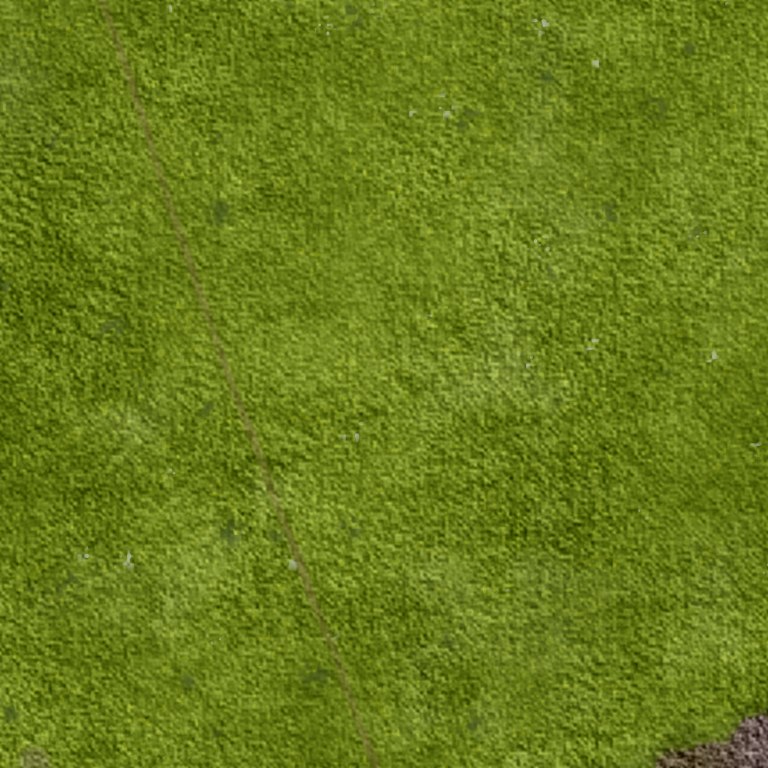
Give the GLSL for this texture, as a Shadertoy shader.

```glsl
// Aerial view of a mottled green meadow crossed by a thin worn footpath.

float hash(vec2 p) {
    return fract(sin(dot(p, vec2(127.1, 311.7))) * 43758.5);
}

float noise(vec2 p) {
    vec2 i = floor(p), f = fract(p);
    f = f * f * (3.0 - 2.0 * f);
    return mix(mix(hash(i), hash(i + vec2(1, 0)), f.x),
               mix(hash(i + vec2(0, 1)), hash(i + vec2(1, 1)), f.x), f.y);
}

// Layered noise, centred on zero
float fbm(vec2 p) {
    float sum = 0.0, amp = 0.5;
    for (int i = 0; i < 5; i++) {
        sum += amp * (noise(p) - 0.5);
        p = mat2(1.6, 1.2, -1.2, 1.6) * p + 7.3;
        amp *= 0.55;
    }
    return sum;
}

// Sparse soft clumps, one candidate per cell of a jittered grid
float clumps(vec2 uv, float cells, float share, float seed) {
    vec2 p = uv * cells, base = floor(p);
    float mask = 0.0;
    for (int y = -1; y <= 1; y++)
    for (int x = -1; x <= 1; x++) {
        vec2 id = base + vec2(x, y);
        vec2 centre = id + vec2(hash(id + seed), hash(id + seed + 31.0));
        float radius = mix(0.12, 0.38, hash(id + seed + 57.0));
        float present = step(hash(id + seed + 83.0), share);
        mask = max(mask, present * (1.0 - smoothstep(0.2 * radius, radius, length(p - centre))));
    }
    return mask;
}

// Height of the grass tufts, used for light and shadow
float tufts(vec2 uv) {
    return noise(uv * 215.0) + 0.55 * noise(uv * 120.0 + 40.0);
}

void mainImage(out vec4 fragColor, in vec2 fragCoord) {
    vec2 uv = fragCoord / iResolution.xy;

    // Fine grain: tuft height plus light from the upper right
    float height = tufts(uv);
    float relief = height - tufts(uv + vec2(0.0022, 0.0026));
    float fine = noise(uv * 310.0 + 90.0) - 0.5;
    float grain = 1.6 * (height - 0.775) + 1.3 * relief + 0.9 * fine;

    // Broad patches and medium mottling
    float broad = fbm(uv * 3.2 + 4.0);
    float mottle = fbm(uv * vec2(17.0, 20.0) + 11.0);
    float rough = 0.75 + 0.5 * noise(uv * 9.0 + 60.0);
    float tone = grain * rough + 1.5 * broad + 1.5 * mottle;

    // Faint wheel tracks running across
    float bend = 0.012 * sin(uv.x * 5.0) + 0.008 * fbm(uv * 12.0);
    float tracks = exp(-pow((uv.y - 0.355 - bend) / 0.009, 2.0))
                 + 0.7 * exp(-pow((uv.y - 0.385 - bend) / 0.007, 2.0));
    tone -= 0.5 * tracks * smoothstep(0.2, 0.6, noise(uv * vec2(5.0, 2.0) + 3.0));

    vec3 color = vec3(0.405, 0.485, 0.085) + tone * vec3(0.098, 0.1, 0.055);
    color.b += 0.03 * max(tone, 0.0);

    // Dry pale areas and yellower grass
    float dry = smoothstep(0.0, 0.35, fbm(uv * 4.5 + 23.0) + 0.3 * mottle);
    color += dry * vec3(0.035, 0.025, 0.08);
    float yellow = smoothstep(0.7, 0.95, noise(uv * 160.0 + 17.0)) * noise(uv * 22.0 + 5.0);
    color += yellow * vec3(0.12, 0.11, 0.02);

    // Dark bluish weeds and pale flower specks
    float weeds = clumps(uv, 13.0, 0.16, 3.0) * smoothstep(0.35, 0.7, noise(uv * 130.0 + 8.0));
    color = mix(color, vec3(0.25, 0.32, 0.12), 0.6 * weeds);
    float specks = smoothstep(0.58, 0.85, noise(uv * 185.0 + 71.0));
    float flowers = clumps(uv, 14.0, 0.09, 19.0) * specks;
    color = mix(color, vec3(0.7, 0.75, 0.66), 0.85 * flowers);

    // Worn footpath
    float pathX = 0.492 - 0.358 * uv.y - 0.01 * sin(3.1416 * uv.y)
                + 0.004 * (noise(vec2(uv.y * 14.0, 2.0)) - 0.5);
    float pathDist = abs(uv.x - pathX);
    float path = 1.0 - smoothstep(0.002, 0.0085, pathDist + 0.003 * (noise(uv * 90.0) - 0.5));
    vec3 soil = vec3(0.45, 0.45, 0.18) + 0.06 * grain;
    color = mix(color, soil, path * (0.55 + 0.35 * noise(uv * 30.0)));

    // Bare brown scrub in the lower corners
    float ragged = 0.035 * (noise(uv * 38.0) - 0.5) + 0.012 * fine;
    float right = 0.36 * (uv.x - 0.82) - uv.y + ragged;
    float left = 0.026 - length(uv - vec2(0.045, 0.0)) + 0.6 * ragged;
    vec3 twigs = mix(vec3(0.34, 0.29, 0.19), vec3(0.4, 0.33, 0.32), smoothstep(0.9, 1.0, uv.x));
    twigs += 0.15 * grain + 0.12 * mottle;
    color = mix(color, color * 0.8, smoothstep(-0.035, 0.0, right));
    color = mix(color, twigs, smoothstep(-0.006, 0.01, right));
    color = mix(color, vec3(0.47, 0.48, 0.26) + 0.1 * grain, 0.85 * smoothstep(-0.006, 0.01, left));

    fragColor = vec4(clamp(color, 0.0, 1.0), 1.0);
}
```
